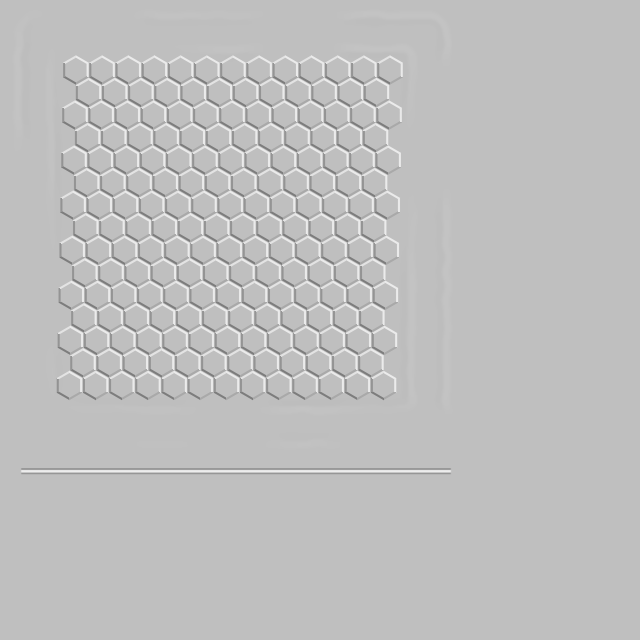
Reproduce this texture map procedurally as a Shadertoy shader.

```glsl
#define BASE 0.75
#define PITCH vec2(0.0409, 0.0352)
#define FIRST_CELL vec2(0.1085, 0.3978)
#define SKEW 0.00072
#define APOTHEM 0.0183
#define BEVEL 0.0026
#define LIGHT vec2(0.17, 0.20)
#define RULE_Y 0.2637
#define RULE_ENDS vec2(0.0326, 0.7050)

float hash(vec2 p) {
    return fract(sin(dot(p, vec2(127.1, 311.7))) * 43758.5);
}

float noise(vec2 p) {
    vec2 i = floor(p), f = fract(p);
    f = f * f * (3.0 - 2.0 * f);
    vec2 e = vec2(0.0, 1.0);
    return mix(mix(hash(i), hash(i + e.yx), f.x),
               mix(hash(i + e), hash(i + e.yy), f.x), f.y);
}

float roundBox(vec2 p, vec2 halfSize, float radius) {
    vec2 q = abs(p) - halfSize + radius;
    return length(max(q, 0.0)) + min(max(q.x, q.y), 0.0) - radius;
}

float band(float d, float width) {
    return 1.0 - smoothstep(0.25 * width, width, abs(d));
}

// Directional light on the rim of one raised hexagon
float hexBevel(vec2 q) {
    float sector = radians(60.0);
    float a = floor(atan(q.y, q.x) / sector + 0.5) * sector;
    vec2 normal = vec2(cos(a), sin(a));
    float lit = dot(normal, LIGHT);
    lit = lit > 0.0 ? min(lit * 1.6, 0.17) : lit;
    return lit * band(dot(q, normal) - APOTHEM, BEVEL);
}

// Staggered rows of 13 and 12 cells, leaning slightly
float honeycomb(vec2 p) {
    float lowRow = floor((p.y - FIRST_CELL.y) / PITCH.y);
    float shade = 0.0;
    for (int k = 0; k < 2; k++) {
        float row = clamp(lowRow + float(k), 0.0, 14.0);
        if (row != lowRow + float(k)) continue;
        float odd = mod(row, 2.0);
        vec2 start = FIRST_CELL + vec2(row * SKEW + 0.5 * odd * PITCH.x, row * PITCH.y);
        float column = clamp(floor((p.x - start.x) / PITCH.x + 0.5), 0.0, 12.0 - odd);
        shade += hexBevel(p - start - vec2(column * PITCH.x, 0.0));
    }
    return shade;
}

// Faint, broken ridges around the panel
float softFrame(vec2 p, vec2 halfSize, float radius) {
    float d = roundBox(p, halfSize, radius) + 0.006 * (noise(p * 45.0) - 0.5);
    float worn = smoothstep(0.3, 0.65, noise(p * 9.0 + 3.0));
    return worn * (0.013 * band(d, 0.009) - 0.008 * band(d + 0.012, 0.009));
}

// Pale horizontal rule with a dark line on each side
float rule(vec2 p) {
    float dy = p.y - RULE_Y;
    float ends = smoothstep(RULE_ENDS.x - 0.001, RULE_ENDS.x + 0.002, p.x)
               * (1.0 - smoothstep(RULE_ENDS.y - 0.002, RULE_ENDS.y + 0.001, p.x));
    return ends * (0.18 * band(dy, 0.0027) - 0.16 * band(abs(dy) - 0.0036, 0.002));
}

void mainImage(out vec4 fragColor, in vec2 fragCoord) {
    vec2 p = fragCoord / iResolution.xy;
    float shade = BASE + honeycomb(p) + rule(p);
    shade += softFrame(p - vec2(0.364, 0.642), vec2(0.335), 0.03);
    shade += softFrame(p - vec2(0.362, 0.642), vec2(0.282), 0.015);
    fragColor = vec4(vec3(clamp(shade, 0.0, 1.0)), 1.0);
}
```
